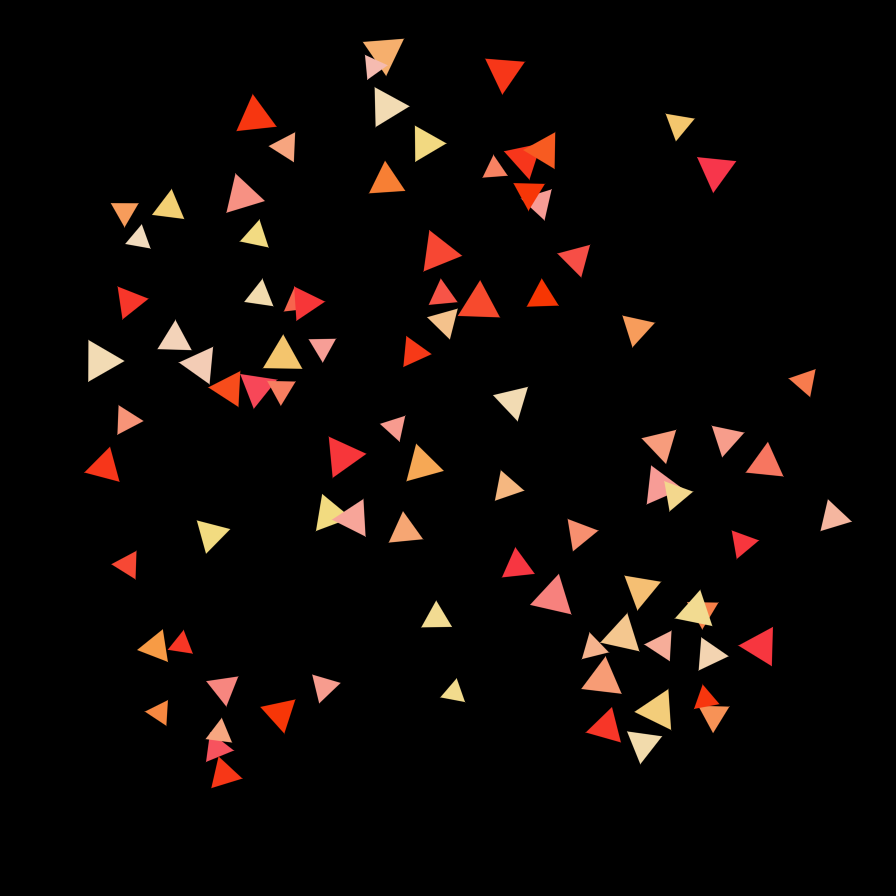
Give the GLSL for this background, as a WebGL 2 fragment shader.

```glsl
#version 300 es
precision highp float;

#define COUNT 88
#define SPREAD 0.45
#define MIN_INRADIUS 0.0080
#define MAX_INRADIUS 0.0138
#define EDGE_PIXELS 0.7
#define TINT 0.16
#define EMBER vec3(0.97, 0.21, 0.16)
#define PEACH vec3(0.97, 0.61, 0.43)
#define CREAM vec3(0.95, 0.86, 0.64)

const float TAU = 6.2831853;

uniform vec2 u_resolution;
out vec4 fragColor;

// Four independent values in 0..1 for one seed
vec4 hash4(float seed) {
    vec4 p = fract(seed * vec4(0.1031, 0.1030, 0.0973, 0.1099));
    p += dot(p, p.wzxy + 33.33);
    return fract((p.xxyz + p.yzzw) * p.zywx);
}

// Signed distance to the sides of an equilateral triangle pointing up
float triangleDistance(vec2 p, float inradius) {
    return max(abs(p.x) * 0.8660254 + p.y * 0.5, -p.y) - inradius;
}

vec2 rotate(vec2 p, float angle) {
    float c = cos(angle), s = sin(angle);
    return vec2(c * p.x - s * p.y, s * p.x + c * p.y);
}

// Warm ramp from red through peach to cream, with a pink or orange tint
vec3 confettiColor(float tone, float tint) {
    vec3 color = mix(EMBER, PEACH, smoothstep(0.22, 0.58, tone));
    color = mix(color, CREAM, smoothstep(0.65, 0.9, tone));
    color.b += TINT * (2.0 * tint - 1.0);
    return color;
}

void main() {
    float scale = min(u_resolution.x, u_resolution.y);
    vec2 uv = (gl_FragCoord.xy - 0.5 * u_resolution) / scale;
    float edge = EDGE_PIXELS / scale;
    vec3 color = vec3(0.0);

    // Scatter triangles evenly over a disc, later ones on top
    for (int i = 0; i < COUNT; i++) {
        float id = float(i);
        vec4 place = hash4(id + 17.0);
        vec4 look = hash4(id + 241.0);

        float radius = SPREAD * sqrt((id * 37.0 - float(COUNT) * floor(id * 37.0 / float(COUNT)) + place.x) / float(COUNT));
        float bearing = TAU * place.y;
        vec2 center = radius * vec2(cos(bearing), sin(bearing));

        float inradius = mix(MIN_INRADIUS, MAX_INRADIUS, place.z);
        vec2 local = rotate(uv - center, TAU * place.w);
        float coverage = 1.0 - smoothstep(-edge, edge, triangleDistance(local, inradius));
        color = mix(color, confettiColor(look.x, look.y), coverage);
    }

    fragColor = vec4(color, 1.0);
}
```
